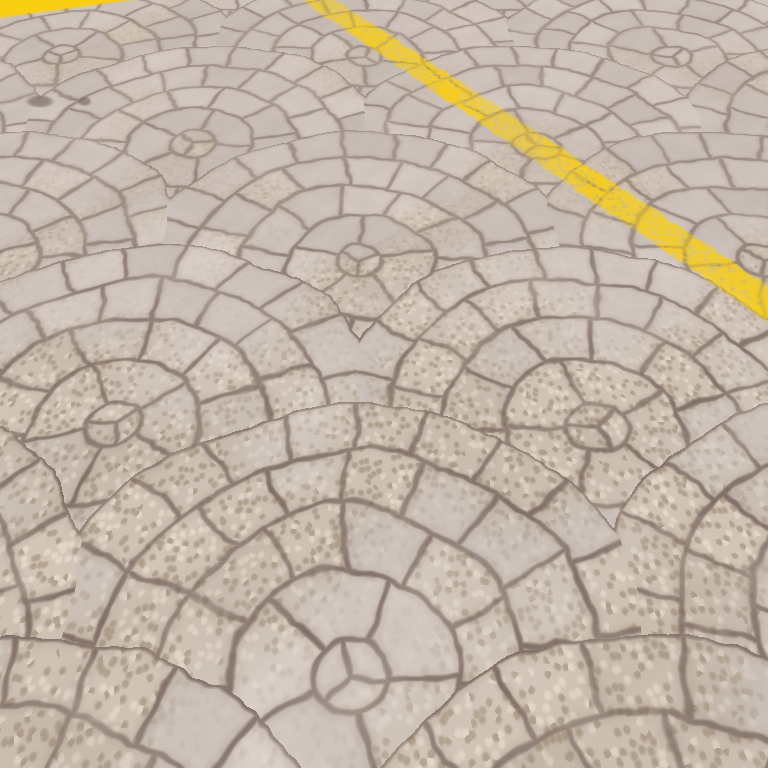
Give the GLSL for this texture, as a WebGL 1 fragment shader.

```glsl
precision highp float;
// Worn fan-laid stone paving seen in perspective, crossed by a yellow painted line.
uniform vec2 u_resolution;

const float TAU = 6.28319;
const float HORIZON = 0.75;      // height of the horizon above the canvas
const float FAN_STEP = 0.24;     // distance between fan rows, half a fan period
const float FAN_RADIUS = 0.27;
const float COURSE = 0.06;       // width of one ring of stones
const vec2 FAN_ORIGIN = vec2(-0.03, 0.985);

const vec3 PALE = vec3(0.83, 0.79, 0.765);
const vec3 MAUVE = vec3(0.785, 0.735, 0.71);
const vec3 SAND = vec3(0.765, 0.71, 0.64);
const vec3 GRIT = vec3(0.60, 0.52, 0.43);
const vec3 JOINT = vec3(0.48, 0.41, 0.385);
const vec3 PAINT = vec3(0.98, 0.81, 0.06);

float hash(vec2 p) {
  return fract(sin(dot(p, vec2(127.1, 311.7))) * 4375.85);
}

// Cellular noise: x = distance to the nearest seed, y = its random value.
vec2 cellular(vec2 p) {
  vec2 cell = floor(p), nearest = vec2(9.0, 0.0);
  for (int j = -1; j <= 1; j++) {
    for (int i = -1; i <= 1; i++) {
      vec2 c = cell + vec2(float(i), float(j));
      vec2 seed = c + vec2(hash(c), hash(c + 37.0));
      float d = length(p - seed);
      if (d < nearest.x) nearest = vec2(d, hash(c + 71.0));
    }
  }
  return nearest;
}

// Smooth patches from layered sines, about -1 to 1.
float patches(vec2 p) {
  float a = sin(p.x + 1.7 * sin(p.y * 0.8));
  float b = sin(p.y * 1.3 + 1.4 * sin(p.x * 0.9 + 2.0));
  float c = sin(p.x * 2.3 - p.y * 1.9 + a);
  return 0.4 * a + 0.35 * b + 0.25 * c;
}

vec2 warp(vec2 p, float freq) {
  return vec2(patches(p * freq), patches(p.yx * freq + 5.0));
}

// Offset from the centre of the topmost fan covering p, and the fan's id.
vec4 findFan(vec2 p) {
  float first = ceil((p.y - FAN_RADIUS) / FAN_STEP);
  vec2 offset = vec2(0.0), id = vec2(0.0);
  for (int i = 0; i < 4; i++) {
    float row = first + float(i);
    float shift = mod(row, 2.0) * FAN_STEP;
    float column = floor((p.x - shift) / (2.0 * FAN_STEP) + 0.5);
    id = vec2(column, row);
    offset = p - vec2(column * 2.0 * FAN_STEP + shift, row * FAN_STEP);
    if (length(offset) < FAN_RADIUS) break;
  }
  return vec4(offset, id);
}

// x = distance to the nearest joint, y = random value of the stone.
vec2 stone(vec2 p) {
  vec4 fan = findFan(p);
  float r = length(fan.xy);
  float depth = (FAN_RADIUS - r) / COURSE;
  float ring = floor(depth);
  float mid = max(FAN_RADIUS - (ring + 0.5) * COURSE, 0.03);
  float count = max(3.0, floor(TAU * mid / 0.066));
  float t = atan(fan.x, fan.y) / TAU * count + hash(fan.zw + ring * 7.3);
  float across = (0.5 - abs(fract(depth) - 0.5)) * COURSE;
  float along = (0.5 - abs(fract(t) - 0.5)) * TAU * r / count;
  float id = hash(fan.zw * 3.1 + vec2(ring, mod(floor(t), count)) + 11.0);
  return vec2(min(across, along), id);
}

float stain(vec2 p, vec2 centre, vec2 size) {
  return 1.0 - smoothstep(0.6, 1.2, length((p - centre) / size));
}

void main() {
  vec2 uv = gl_FragCoord.xy / u_resolution;
  uv.y = 1.0 - uv.y;                       // measured downwards from the top
  float pixel = 1.0 / min(u_resolution.x, u_resolution.y);
  float near = uv.y + HORIZON;
  vec2 ground = vec2(uv.x - 0.5, 1.6) / near;
  float closeUp = smoothstep(0.1, 0.6, uv.y);

  // Stones, each with its own tone and amount of exposed grit
  vec2 bent = ground + 0.008 * warp(ground, 22.0) + 0.0018 * warp(ground, 130.0);
  vec2 block = stone(bent - FAN_ORIGIN);
  float tone = patches(ground * 13.0);
  float wear = smoothstep(-0.5, 0.6, tone + 0.9 * (block.y - 0.5) + closeUp - 0.65);
  vec3 color = mix(mix(MAUVE, PALE, 0.35 + 0.65 * closeUp), SAND, 0.6 * wear);
  color += 0.055 * (block.y - 0.5) + 0.012 * patches(ground * 60.0);

  // Grit, finer and fainter with distance
  vec2 grain = cellular(ground * vec2(150.0, 125.0));
  float dark = step(0.62, grain.y) * (1.0 - smoothstep(0.2, 0.65, grain.x));
  float light = step(grain.y, 0.3) * (1.0 - smoothstep(0.2, 0.7, grain.x));
  float gritty = (0.12 + 0.88 * wear) * (0.25 + 0.75 * closeUp);
  color = mix(color, GRIT, 0.55 * dark * gritty) + 0.07 * light * gritty;

  // Joints of uneven strength with a dusty border
  float soft = pixel / near;
  float strength = mix(0.5, 0.86, closeUp) * (0.82 + 0.25 * patches(ground * 31.0 + 4.0));
  float joint = 1.0 - smoothstep(0.0008, 0.0032 + 1.2 * soft, block.x);
  color = mix(color, GRIT, 0.22 * (1.0 - smoothstep(0.0, 0.011, block.x)));
  color = mix(color, JOINT, strength * joint);
  float spots = stain(uv, vec2(0.052, 0.132), vec2(0.018, 0.008))
              + stain(uv, vec2(0.11, 0.132), vec2(0.009, 0.006));
  color = mix(color, JOINT, 0.65 * spots);

  // Painted diagonal and corner stripe, thinned along the joints
  float rough = 0.0016 * patches(uv * 190.0) + 0.001 * patches(uv * 70.0);
  float diagonal = abs(dot(uv - vec2(0.415, 0.0), vec2(-0.56, 0.829))) + rough;
  float halfWidth = 0.0125 + 0.018 * uv.y;
  float edge = 0.0015 + pixel;
  float line = 1.0 - smoothstep(halfWidth - edge, halfWidth + edge, diagonal);
  float corner = 1.0 - smoothstep(-edge, edge, uv.y - 0.023 + 0.135 * uv.x);
  float faded = 0.2 + 0.22 * patches(uv * 32.0) + 0.35 * dark + 0.2 * joint;
  float cover = max(line * (1.0 - clamp(faded, 0.04, 0.65)), corner * 0.98);
  gl_FragColor = vec4(mix(color, PAINT, cover), 1.0);
}
```
